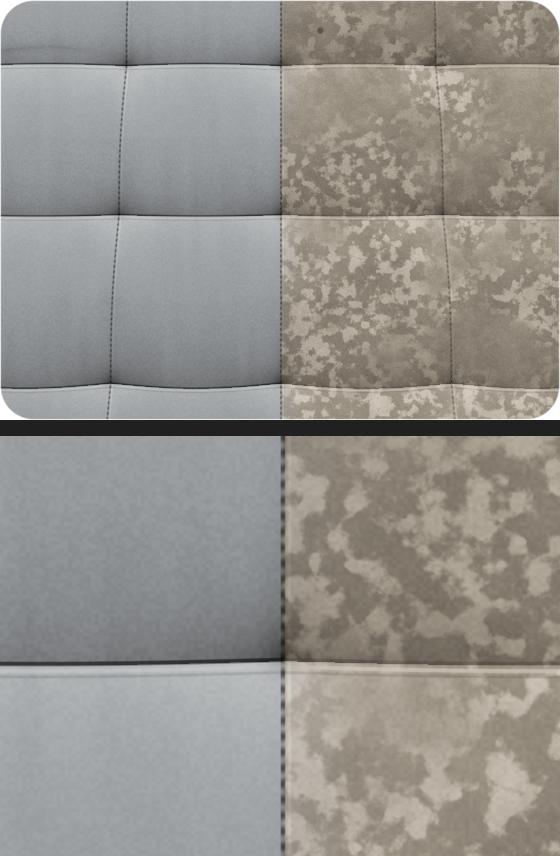
Top, the full canvas; bottom, a detail of the centre.
Give the GLSL for this texture, as a WebGL 1 fragment shader.

```glsl
precision highp float;
// Tufted upholstery panel: clean grey fabric on the left, stained and mottled beige on the right.
uniform vec2 u_resolution;

const float PI = 3.14159265;
// Layout, in units of canvas height
const float CENTRE_X = 0.669;
const float COLUMN_WIDTH = 0.41;      // at the bottom edge
const float COLUMN_TAPER = 0.05;      // columns narrow upward
const float FIRST_SEAM_Y = 0.087;
const float ROW_HEIGHT = 0.424;
const float ROW_TAPER = 0.023;        // rows shorten upward
const float SEAM_HALF_WIDTH = 0.0017;
const float STITCH_PERIOD = 0.0125;
const float CORNER_RADIUS = 0.078;
const vec2 SPOT = vec2(0.763, 0.927);
// Fabric ramps
const vec3 GREY_DARK = vec3(0.34, 0.345, 0.35);
const vec3 GREY_MID = vec3(0.595, 0.608, 0.62);
const vec3 GREY_LIGHT = vec3(0.80, 0.81, 0.81);
const vec3 BEIGE_DARK = vec3(0.36, 0.33, 0.29);
const vec3 BEIGE_MID = vec3(0.60, 0.56, 0.505);
const vec3 BEIGE_LIGHT = vec3(0.84, 0.80, 0.75);
const vec3 BORDER = vec3(1.0);

float hash(vec2 p) {
  vec3 q = fract(p.xyx * 0.1031);
  q += dot(q, q.yzx + 33.33);
  return fract((q.x + q.y) * q.z);
}

float noise(vec2 p) {
  vec2 i = floor(p), f = fract(p);
  f = f * f * (3.0 - 2.0 * f);
  return mix(mix(hash(i), hash(i + vec2(1.0, 0.0)), f.x),
             mix(hash(i + vec2(0.0, 1.0)), hash(i + 1.0), f.x), f.y);
}

float fbm(vec2 p) {
  float sum = 0.0, gain = 0.52;
  for (int i = 0; i < 4; i++) {
    sum += gain * noise(p);
    p = mat2(1.6, 1.2, -1.2, 1.6) * p + 17.3;
    gain *= 0.5;
  }
  return sum;
}

vec3 ramp(vec3 dark, vec3 mid, vec3 light, float t) {
  return mix(mix(dark, mid, clamp(2.0 * t, 0.0, 1.0)), light, clamp(2.0 * t - 1.0, 0.0, 1.0));
}

float line(float d, float halfWidth, float px) {
  return 1.0 - smoothstep(halfWidth - px, halfWidth + px, abs(d));
}

void main() {
  float px = 1.0 / u_resolution.y;
  vec2 p = gl_FragCoord.xy * px;

  // Tuft grid with perspective, sagging rows and bowed columns
  float width = COLUMN_WIDTH - COLUMN_TAPER * p.y;
  float u = (p.x - CENTRE_X) / width;
  float sag = mix(0.014, -0.008, p.y) * abs(sin(PI * u));
  float t = p.y + sag - FIRST_SEAM_Y;
  float v = (ROW_HEIGHT - sqrt(ROW_HEIGHT * ROW_HEIGHT - 4.0 * ROW_TAPER * t)) / (2.0 * ROW_TAPER);
  u -= 0.015 * u * abs(sin(PI * v));
  float du = (u - floor(u + 0.5)) * width;
  float dv = (v - floor(v + 0.5)) * (ROW_HEIGHT - 2.0 * ROW_TAPER * v);
  float f = fract(v);
  float beigeSide = smoothstep(-px, px, u * width);

  // Padding light: bright below each seam, shaded above, strongest at tufts
  float tuft = exp(-abs(du) / 0.075);
  float above = step(0.0, dv);
  float shadow = above * exp(-dv / 0.045) * (0.35 + 0.65 * tuft);
  float glow = (1.0 - above) * exp(dv / 0.065) * (0.3 + 0.7 * tuft);
  float groove = exp(-abs(du) / 0.016);
  float padding = 0.20 * (f - 0.5) + 0.36 * glow - 0.40 * shadow - 0.06 * groove * (1.0 - f);

  // Grey fabric: fine nap, faint streaks and one crease
  float nap = noise(p * 330.0) - 0.5;
  float streaks = noise(p * vec2(45.0, 7.0)) - 0.5;
  float crease = exp(-abs(p.y - 0.878 - 0.01 * sin(p.x * 14.0)) / 0.007)
               * (1.0 - smoothstep(0.12, 0.28, p.x));
  float greyTone = 0.51 + padding + 0.16 * (p.y - 0.5) + 0.08 * nap + 0.05 * streaks
                 + 0.05 * (fbm(p * 6.0) - 0.5) - 0.13 * crease;
  vec3 grey = ramp(GREY_DARK, GREY_MID, GREY_LIGHT, greyTone);

  // Beige fabric: pale wear broken into specks, heavier toward the bottom
  float patches = smoothstep(0.36, 0.62, fbm(p * 6.5 + 4.0) + 0.14 * (0.5 - p.y));
  float specks = smoothstep(0.40, 0.62, fbm(p * 62.0));
  float smudge = fbm(p * 18.0 + 9.0) - 0.5;
  float beigeTone = 0.44 + 0.8 * padding + 0.10 * nap + 0.24 * smudge
                  + patches * (0.30 * specks - 0.03) + 0.05 * (specks - 0.5);
  vec2 spotOffset = p - SPOT;
  float spot = 1.0 - smoothstep(0.005, 0.010, length(spotOffset) + 0.003 * smudge);
  vec3 beige = ramp(BEIGE_DARK, BEIGE_MID, BEIGE_LIGHT, beigeTone - 0.35 * spot);
  float cleanEdge = exp(-abs(u * width) / 0.035) * (0.2 + 0.6 * f);
  beige = mix(beige, grey, 0.6 * cleanEdge);
  vec3 color = mix(grey, beige, beigeSide);

  // Horizontal seams: dark fold with a pale piped edge
  float fold = line(dv - 0.001, SEAM_HALF_WIDTH, px);
  float piping = line(dv + 0.0045, 0.0016, px);
  float pipeShade = line(dv + 0.009, 0.0012, px);
  color *= 1.0 - fold * mix(0.55, 0.16, beigeSide);
  color = mix(color, mix(GREY_LIGHT, BEIGE_LIGHT, beigeSide), piping * mix(0.45, 0.62, beigeSide));
  color *= 1.0 - 0.10 * pipeShade;

  // Vertical seams: thin stitched grooves
  float stitch = 0.65 + 0.35 * sin(2.0 * PI * p.y / STITCH_PERIOD);
  float outerBeige = step(0.5, u);
  color *= 1.0 - line(du, SEAM_HALF_WIDTH, px) * stitch * mix(0.55, 0.36, outerBeige);
  color *= 1.0 + 0.08 * line(du - 0.005, 0.0015, px);
  color *= 1.0 - 0.28 * exp(-length(vec2(du, dv - 0.004)) / 0.012);

  // Rounded panel outline
  vec2 halfSize = 0.5 * u_resolution * px;
  vec2 q = abs(p - halfSize) - halfSize + CORNER_RADIUS + 0.002;
  float outside = length(max(q, 0.0)) - CORNER_RADIUS;
  color = mix(color, BORDER, smoothstep(-px, px, outside));
  gl_FragColor = vec4(color, 1.0);
}
```
